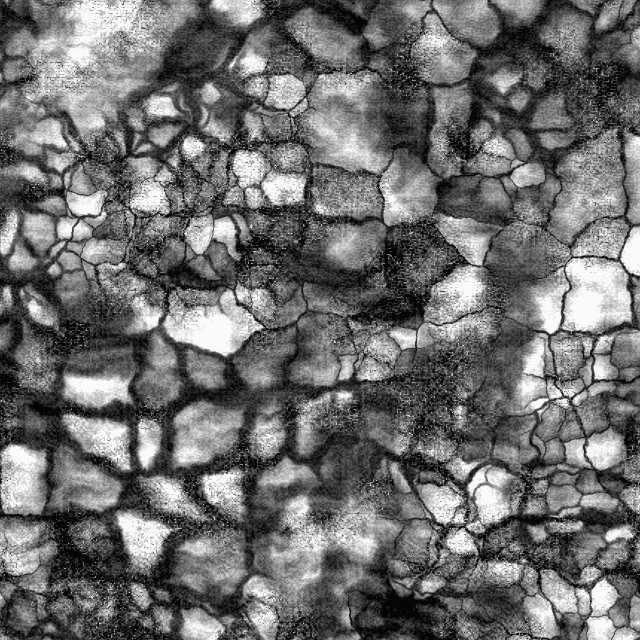
Give the GLSL for this texture, as a Shadertoy shader.

```glsl
const float BOULDER_CELLS = 3.0;
const float STONE_CELLS = 10.5;
const float PEBBLE_CELLS = 21.0;
const float GRAIN_CELLS = 430.0;
const float GRAIN_STRENGTH = 0.38;
const float SPECKLE_STRENGTH = 0.35;
const float WARP_COARSE = 0.06;
const float WARP_FINE = 0.022;
const float BASE_TONE = 0.57;
const float CONTRAST = 1.18;
const float CREVICE_TONE = 0.16;
const vec2 STREAK_SCALE = vec2(16.0, 75.0);

float hash(vec2 p) {
    return fract(sin(dot(p, vec2(127.1, 311.7))) * 43758.5453);
}

vec2 hash2(vec2 p) {
    return vec2(hash(p), hash(p + 47.3));
}

float noise(vec2 p) {
    vec2 cell = floor(p), f = fract(p);
    f = f * f * (3.0 - 2.0 * f);
    float low = mix(hash(cell), hash(cell + vec2(1, 0)), f.x);
    float high = mix(hash(cell + vec2(0, 1)), hash(cell + vec2(1, 1)), f.x);
    return mix(low, high, f.y);
}

float fbm(vec2 p) {
    float sum = 0.0, weight = 0.5;
    for (int i = 0; i < 5; i++) {
        sum += weight * noise(p);
        p = mat2(0.8, 0.6, -0.6, 0.8) * p * 2.03 + 11.7;
        weight *= 0.5;
    }
    return sum / 0.97;
}

// Packed stones of mixed size: x is the distance to the seam, y the stone's tone
vec2 packedStones(vec2 p) {
    vec2 cell = floor(p);
    float nearest = 9.0, second = 9.0, tone = 0.0;
    for (int j = -1; j <= 1; j++)
    for (int i = -1; i <= 1; i++) {
        vec2 id = cell + vec2(i, j);
        vec2 offset = id + 0.1 + 0.8 * hash2(id) - p;
        float d = length(offset) - 0.35 * hash(id + 5.9);
        if (d < nearest) {
            second = nearest;
            nearest = d;
            tone = hash(id + 23.1);
        } else {
            second = min(second, d);
        }
    }
    return vec2(second - nearest, tone);
}

// Signed distance to the scattered large boulders
float boulders(vec2 p) {
    vec2 cell = floor(p);
    float d = 9.0;
    for (int j = -1; j <= 1; j++)
    for (int i = -1; i <= 1; i++) {
        vec2 id = cell + vec2(i, j);
        vec2 center = id + 0.2 + 0.6 * hash2(id + 3.7);
        float radius = mix(0.26, 0.42, hash(id + 9.2));
        float present = step(0.6, hash(id + 31.4));
        d = min(d, length(p - center) - radius * present + 2.0 * (1.0 - present));
    }
    return d;
}

void mainImage(out vec4 fragColor, in vec2 fragCoord) {
    vec2 uv = fragCoord / iResolution.y;

    // Ragged outlines
    vec2 coarse = vec2(fbm(uv * 7.0), fbm(uv * 7.0 + 31.0)) - 0.5;
    vec2 fine = vec2(fbm(uv * 38.0 + 5.0), fbm(uv * 38.0 + 71.0)) - 0.5;
    vec2 p = uv + WARP_COARSE * coarse + WARP_FINE * fine;

    // Three sizes of stone
    vec2 stone = packedStones(p * STONE_CELLS);
    vec2 pebble = packedStones(p * PEBBLE_CELLS + 13.0);
    float boulder = boulders(p * BOULDER_CELLS);
    float covered = smoothstep(0.04, -0.04, boulder);
    float pebbly = 0.75 * smoothstep(0.42, 0.65, noise(uv * 5.0 + 7.0));

    // Faces: flat tone, rounded shading, mottling and horizontal streaks
    float face = mix(stone.y, pebble.y, pebbly) - 0.5;
    float dome = smoothstep(0.0, 0.6, mix(stone.x, pebble.x, pebbly)) - 0.5;
    float streaks = fbm(p * STREAK_SCALE) - 0.5;
    float streaky = mix(0.55, 0.3, smoothstep(0.2, 0.7, uv.y));
    float tone = BASE_TONE + mix(0.5, 0.2, covered) * face + 0.22 * dome * (1.0 - covered);
    tone += 0.7 * (fbm(p * 10.0 + 3.0) - 0.5) + 0.55 * (fbm(p * 36.0) - 0.5);
    tone += streaky * streaks + 0.12 * covered;

    // Dark seams, boulder rims and hollows
    float gap = mix(0.03, 0.3, smoothstep(0.3, 0.8, noise(uv * 6.0 + 19.0)));
    float stoneSeam = 1.0 - smoothstep(0.3 * gap, gap + 0.04, stone.x);
    float pebbleSeam = 1.0 - smoothstep(0.3 * gap, gap + 0.06, pebble.x);
    float seam = max(stoneSeam, pebbleSeam * pebbly) * (1.0 - 0.8 * covered);
    float rim = 1.0 - smoothstep(0.01, 0.07, abs(boulder - 0.02));
    float hollow = smoothstep(0.58, 0.74, fbm(p * 6.5 + 43.0));
    float crevice = max(max(seam, 0.7 * rim * noise(uv * 9.0)), 0.85 * hollow);
    tone = mix(tone, CREVICE_TONE + 0.3 * streaks, 0.88 * crevice);
    tone = 0.5 + CONTRAST * (tone - 0.5);

    // Fine grain, with light or dark specks gathered in patches
    float grain = noise(uv * GRAIN_CELLS) - 0.5;
    float patches = smoothstep(0.4, 0.75, noise(uv * 17.0 + 61.0));
    float speck = smoothstep(0.76, 0.9, noise(uv * GRAIN_CELLS + 151.0));
    tone += GRAIN_STRENGTH * grain * mix(0.6, 1.3, patches);
    tone += SPECKLE_STRENGTH * speck * patches * (tone > 0.5 ? -1.0 : 1.0);

    fragColor = vec4(vec3(clamp(tone, 0.02, 0.98)), 1.0);
}
```
